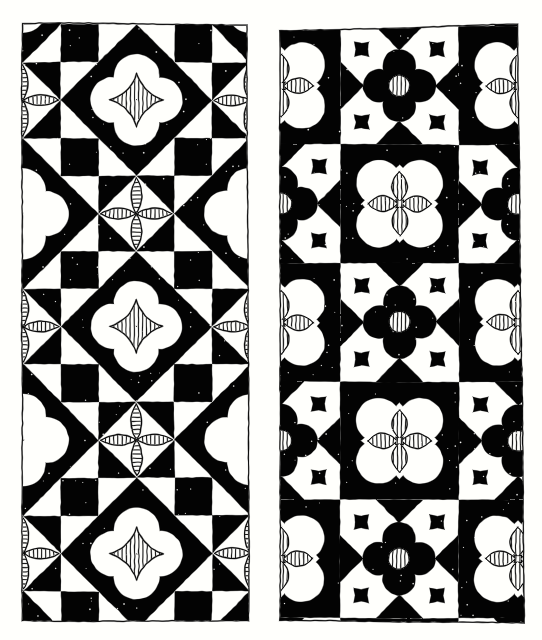
Give the GLSL for this pattern, as a Shadertoy shader.

```glsl
// Layout, in units of the canvas height, measured from the top left
const vec2 STAR_ORIGIN = vec2(0.2133, 0.5105);
const float STAR_UNIT = 0.0590;
const vec2 FLOWER_ORIGIN = vec2(0.6242, 0.5035);
const float FLOWER_PITCH = 0.1850;
const float BORDER = 0.0010;
// Engraving and print wear
const float OUTLINE = 0.0011;
const float HATCH_LINE = 0.0008;
const float HATCH_STEP = 0.0064;
const float WOBBLE = 0.0012;
const float DRIFT = 0.0022;
const float SPECK_GRID = 95.0;
const float SPECK_CHANCE = 0.09;
const vec3 PAPER = vec3(1.0, 1.0, 0.99);
const vec3 INK = vec3(0.01);
const float DIAG = 0.70711;

vec2 hash22(vec2 p) {
    vec3 h = fract(p.xyx * vec3(0.1031, 0.1030, 0.0973));
    h += dot(h, h.yzx + 33.33);
    return fract((h.xx + h.yz) * h.zy);
}

vec2 noise2(vec2 p) {
    vec2 i = floor(p), f = fract(p);
    f = f * f * (3.0 - 2.0 * f);
    vec2 low = mix(hash22(i), hash22(i + vec2(1, 0)), f.x);
    vec2 high = mix(hash22(i + vec2(0, 1)), hash22(i + vec2(1, 1)), f.x);
    return mix(low, high, f.y) - 0.5;
}

float maxOf(vec2 v) { return max(v.x, v.y); }
float minOf(vec2 v) { return min(v.x, v.y); }

// Pair of circles on the axes of a folded quadrant
float axisLobes(vec2 p, float offset, float radius) {
    return min(length(p - vec2(offset, 0)), length(p - vec2(0, offset))) - radius;
}

// Pointed leaf along x, from start to tip
float leaf(vec2 p, float start, float tip, float width) {
    float k = clamp((p.x - start) / (tip - start), 0.0, 1.0);
    return max(p.y - width * 4.0 * k * (1.0 - k), max(start - p.x, p.x - tip));
}

// Outline plus parallel lines inside a shape; scale is the tile unit
float engrave(float shape, float along, float scale) {
    float stepSize = HATCH_STEP / scale;
    float lines = abs(fract(along / stepSize) - 0.5) * stepSize - HATCH_LINE / scale;
    return min(abs(shape) - OUTLINE / scale, max(shape, lines));
}

// Diamonds with quatrefoils, checks and four-leaf stars; negative is ink
float starPattern(vec2 q) {
    vec2 f = abs(mod(q + 3.0, 6.0) - 3.0);
    bool staggered = f.x + f.y > 3.0;
    if (staggered) f = 3.0 - f;
    vec2 s = f.x > f.y ? vec2(3.0 - f.x, f.y) : vec2(f.x, 3.0 - f.y);
    float ink = (f.x + f.y - 2.0) * DIAG;
    ink = min(ink, maxOf(abs(f - 1.5)) - 0.5);
    ink = min(ink, maxOf(s) - 1.0);
    ink = max(ink, (1.0 - s.x - s.y) * DIAG);
    ink = max(ink, -axisLobes(f, 0.61, 0.60));
    if (!staggered) {
        float spark = max(1.044 - length(f - 1.0), (f.x + f.y - 0.70) * DIAG);
        ink = min(ink, engrave(spark, f.x, STAR_UNIT));
    }
    vec2 axis = vec2(maxOf(s), minOf(s));
    return min(ink, engrave(leaf(axis, 0.0, 0.94, 0.14), axis.x, STAR_UNIT));
}

// Checkerboard of black flowers in white frames and white clovers on black
float flowerPattern(vec2 q) {
    vec2 cell = round(q);
    vec2 l = abs(q - cell);
    if (mod(cell.x + cell.y, 2.0) < 0.5) {
        float ink = 0.5 - maxOf(l);
        ink = min(ink, (0.30 - abs(l.x - l.y)) * DIAG);
        ink = min(ink, axisLobes(l, 0.17, 0.14));
        vec2 k = abs(l - vec2(0.32, 0.31));
        ink = min(ink, maxOf(k) - 0.052 - 0.2 * minOf(k));
        float disc = length(l) - 0.09;
        ink = max(ink, -disc);
        return min(ink, engrave(disc, l.x, FLOWER_PITCH));
    }
    float clover = min(length(l - 0.175) - 0.19, (l.x + l.y - 0.325) * DIAG);
    float ink = max(maxOf(l) - 0.5, -clover);
    vec2 axis = vec2(maxOf(l), minOf(l));
    float leaves = min(leaf(axis, 0.02, 0.265, 0.065), maxOf(l) - 0.03);
    return min(ink, engrave(leaves, l.x, FLOWER_PITCH));
}

float edgeDist(vec2 p, vec2 a, vec2 b) {
    vec2 e = normalize(b - a);
    return dot(p - a, vec2(e.y, -e.x));
}

// Slightly skewed panel, corners clockwise from the top left
float panelDist(vec2 p, vec2 a, vec2 b, vec2 c, vec2 d) {
    return max(max(edgeDist(p, a, b), edgeDist(p, b, c)),
               max(edgeDist(p, c, d), edgeDist(p, d, a)));
}

// Sparse pinholes where ink failed to print
float specks(vec2 p) {
    vec2 g = p * SPECK_GRID, cell = floor(g);
    vec2 r = hash22(cell + 17.0);
    float radius = r.x < SPECK_CHANCE ? mix(0.04, 0.11, r.y) : -1.0;
    return (length(g - cell - 0.2 - 0.6 * hash22(cell)) - radius) / SPECK_GRID;
}

void mainImage(out vec4 fragColor, in vec2 fragCoord) {
    vec2 p = vec2(fragCoord.x, iResolution.y - fragCoord.y) / iResolution.y;
    float aa = 0.8 / iResolution.y;
    vec2 w = p + WOBBLE * noise2(p * 130.0) + DRIFT * noise2(p * 8.0);

    float left = panelDist(w, vec2(0.035, 0.036), vec2(0.386, 0.039), vec2(0.389, 0.970), vec2(0.034, 0.970));
    float right = panelDist(w, vec2(0.437, 0.048), vec2(0.809, 0.038), vec2(0.819, 0.973), vec2(0.438, 0.970));
    float stars = starPattern((w - STAR_ORIGIN) / STAR_UNIT) * STAR_UNIT;
    float flowers = flowerPattern((w - FLOWER_ORIGIN) / FLOWER_PITCH) * FLOWER_PITCH;

    float ink = min(max(stars, left), max(flowers, right));
    ink = max(ink, -specks(p));
    ink = min(ink, min(abs(left), abs(right)) - BORDER);
    fragColor = vec4(mix(INK, PAPER, smoothstep(-aa, aa, ink)), 1.0);
}
```
